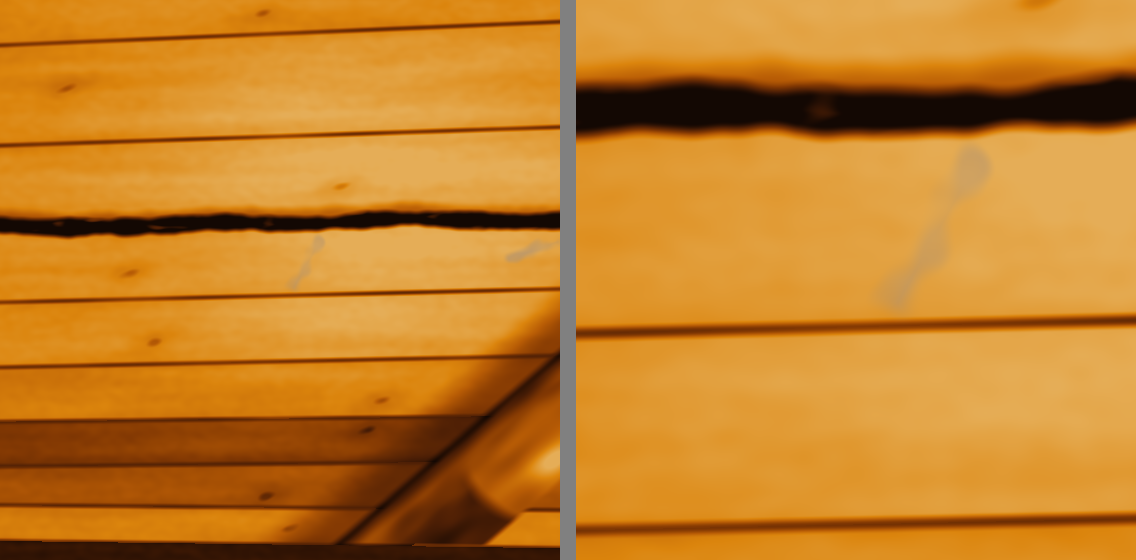
Left, the full canvas; right, a detail of the centre.
Give the GLSL for this texture, as a Shadertoy shader.

```glsl
const int SEAMS = 9;
const int GAP_SEAM = 2;
// Height at left, height at right, light level of the board below
const vec3 SEAM[SEAMS] = vec3[SEAMS](
    vec3(0.919, 0.961, 4.02), vec3(0.740, 0.773, 4.08), vec3(0.597, 0.611, 4.05),
    vec3(0.460, 0.484, 4.10), vec3(0.344, 0.365, 3.70), vec3(0.247, 0.258, 2.10),
    vec3(0.167, 0.177, 2.70), vec3(0.098, 0.089, 3.85), vec3(0.034, 0.021, 0.70));
// Wood tones from deep shadow to pale light
const vec3 TONE[6] = vec3[6](
    vec3(0.05, 0.02, 0.01), vec3(0.30, 0.12, 0.02), vec3(0.51, 0.22, 0.01),
    vec3(0.72, 0.36, 0.02), vec3(0.86, 0.52, 0.05), vec3(0.90, 0.68, 0.34));
const vec3 RESIN = vec3(0.70, 0.58, 0.44);
const float TOP_LIGHT = 3.9;
const float SEAM_HALF = 0.0055;
const float SEAM_LIGHT = 1.0;
const float GAP_HALF = 0.0145;
const float GAP_SOFT = 0.006;
const float GRAIN = 0.40;
const float MOTTLE = 0.18;
const float SHADE = 0.48;
const vec2 GLOW_CENTER = vec2(0.72, 0.64);
const vec2 GLOW_SIZE = vec2(0.46, 0.32);
const vec2 BEAM_FOOT = vec2(0.612, 0.030);
const vec2 BEAM_DIR = vec2(0.76, 0.65);
const float BEAM_WIDTH = 0.168;
const float BEAM_SOFT = 0.005;

vec2 hash2(vec2 p) {
    p = vec2(dot(p, vec2(127.1, 311.7)), dot(p, vec2(269.5, 183.3)));
    return fract(sin(p) * 43758.5);
}

// Gradient noise, about -0.7 to 0.7
float noise(vec2 p) {
    vec2 i = floor(p), f = fract(p), u = f * f * (3.0 - 2.0 * f);
    vec2 e = vec2(0.0, 1.0);
    float a = dot(hash2(i) * 2.0 - 1.0, f);
    float b = dot(hash2(i + e.yx) * 2.0 - 1.0, f - e.yx);
    float c = dot(hash2(i + e.xy) * 2.0 - 1.0, f - e.xy);
    float d = dot(hash2(i + e.yy) * 2.0 - 1.0, f - e.yy);
    return mix(mix(a, b, u.x), mix(c, d, u.x), u.y);
}

vec3 woodTone(float light) {
    float t = clamp(light, 0.0, 4.999);
    int i = int(t);
    return mix(TONE[i], TONE[i + 1], fract(t));
}

float segment(vec2 p, vec2 a, vec2 b) {
    vec2 pa = p - a, ba = b - a;
    return length(pa - ba * clamp(dot(pa, ba) / dot(ba, ba), 0.0, 1.0));
}

// Light on the round beam, from its own coordinates
float beamLight(float along, float across) {
    float wave = noise(vec2(along * 12.0, across * 30.0));
    float light = mix(0.95, 2.2, smoothstep(-0.085, -0.025, across + 0.03 * wave));
    light = mix(light, 2.2, 1.0 - smoothstep(0.03, 0.10, along));
    float bulge = 0.24 + 4.0 * pow(across + 0.09, 2.0) + 0.01 * wave;
    float lit = smoothstep(-0.015, 0.018, along - bulge) * (1.0 - smoothstep(-0.065, -0.025, across));
    light = mix(light, 2.9, lit);
    vec2 h = (vec2(along, across) - vec2(0.39, -0.135)) / vec2(0.06, 0.026);
    light += 2.1 * exp(-dot(h, h)) + 0.9 * wave;
    return light - 1.4 * smoothstep(-0.03, 0.0, across);
}

void mainImage(out vec4 fragColor, in vec2 fragCoord) {
    vec2 uv = fragCoord / iResolution.xy;
    float px = 1.0 / iResolution.y;

    // Find the board and its nearest seam
    float board = 0.0, light = TOP_LIGHT, top = 1.04, bottom = -0.05;
    float seamDist = 1.0, seamId = 0.0;
    for (int i = 0; i < SEAMS; i++) {
        float edge = mix(SEAM[i].x, SEAM[i].y, uv.x);
        float d = abs(uv.y - edge);
        if (uv.y < edge) { board += 1.0; light = SEAM[i].z; top = edge; }
        else bottom = max(bottom, edge);
        if (i != GAP_SEAM && d < seamDist) { seamDist = d; seamId = float(i); }
    }
    float plank = board < float(SEAMS) ? 1.0 : 0.0;

    // Warm glow, streaked grain and soft mottling
    vec2 g = (uv - GLOW_CENTER) / GLOW_SIZE;
    light += 0.95 * exp(-dot(g, g));
    vec2 grain = vec2(uv.x, uv.y - top + 0.015 * noise(uv * vec2(4.0, 8.0) + board)) + board * 7.3;
    light += GRAIN * noise(grain * vec2(2.0, 16.0));
    light += GRAIN * noise(grain * vec2(2.5, 42.0));
    light += MOTTLE * noise(grain * vec2(14.0, 30.0));
    light += MOTTLE * noise(uv * vec2(45.0, 70.0));

    // One small knot per board, with a warm halo
    vec2 r = hash2(vec2(board + 3.0, 5.0));
    vec2 q = uv - vec2(r.x * 0.6 + 0.1, mix(bottom, top, 0.25 + 0.5 * r.y));
    q.y -= 0.25 * q.x;
    float knot = length(q * vec2(1.0, 2.4)) + 0.016 * noise(uv * 35.0);
    light -= plank * (0.45 * exp(-knot * knot * 450.0) + 0.9 * (1.0 - smoothstep(0.0, 0.02, knot)));

    // Shadow beside the beam
    vec2 b = uv - BEAM_FOOT;
    float along = dot(b, BEAM_DIR);
    float across = dot(b, vec2(-BEAM_DIR.y, BEAM_DIR.x));
    float beamSide = plank * step(-0.5 * BEAM_WIDTH, across);
    light *= 1.0 - SHADE * beamSide * (1.0 - smoothstep(0.03, 0.115, across));
    light *= 1.0 - 0.8 * beamSide * (1.0 - smoothstep(0.0, 0.018, across));

    // Soft seams, fainter in places
    float worn = 0.78 + 0.35 * noise(vec2(uv.x * 7.0, seamId * 3.7 + 0.4));
    light -= 0.35 * exp(-seamDist / 0.008);
    float seam = worn * (1.0 - smoothstep(0.0, SEAM_HALF + px, seamDist));
    light = mix(light, min(light, SEAM_LIGHT), seam);

    // Ragged gap with a shaded upper lip
    float gapY = mix(SEAM[GAP_SEAM].x, SEAM[GAP_SEAM].y, uv.x) + 0.014 * noise(vec2(uv.x * 6.0, 2.5));
    float rag = 0.007 * noise(vec2(uv.x * 16.0, 8.4)) + 0.003 * noise(vec2(uv.x * 45.0, 4.6));
    float gap = uv.y - gapY;
    light -= 1.7 * step(0.0, gap) * (1.0 - smoothstep(0.012, 0.036, gap + rag));
    float speck = 0.1 + 1.2 * smoothstep(0.2, 0.55, noise(uv * vec2(24.0, 80.0)));
    light = mix(light, speck, 1.0 - smoothstep(-GAP_SOFT, GAP_SOFT, abs(gap) - GAP_HALF - rag));

    // Beam, resting behind the lowest board
    float soft = BEAM_SOFT + px;
    float inBeam = smoothstep(-soft, soft, -across) * smoothstep(-soft, soft, across + BEAM_WIDTH);
    light = mix(light, beamLight(along, across), inBeam * plank * (1.0 - seam * step(uv.y, 0.04)));
    vec3 color = woodTone(light);

    // Faint broken resin streaks
    for (float k = 0.0; k < 2.0; k++) {
        vec2 start = vec2(0.525 + 0.385 * k, 0.487 + 0.051 * k);
        float d = segment(uv, start, start + vec2(0.045 + 0.04 * k, 0.08 - 0.05 * k));
        d += 0.018 * noise(uv * 38.0);
        float fade = 0.6 + 0.6 * noise(uv * 26.0);
        color = mix(color, RESIN, fade * (1.0 - smoothstep(0.0, 0.014, d)));
    }
    fragColor = vec4(color, 1.0);
}
```
